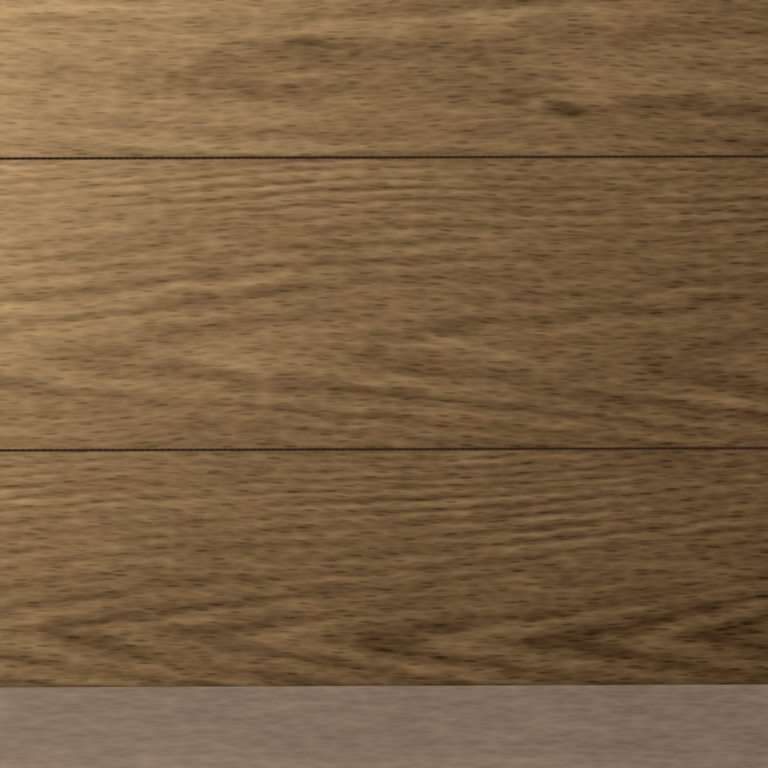
Give the GLSL for this texture, as a Shadertoy shader.

```glsl
#define SEAM_TOP 0.795
#define PLANK_PITCH 0.38
#define SEAM_HALF_WIDTH 0.0014
#define STRIP_TOP 0.107
#define RING_DEPTH 0.36
#define FIBRE_DEPTH 0.4
#define WOOD_DARK vec3(0.315, 0.23, 0.14)
#define WOOD_LIGHT vec3(0.70, 0.57, 0.405)
#define SEAM_COLOUR vec3(0.19, 0.13, 0.09)
#define STRIP_COLOUR vec3(0.515, 0.44, 0.375)
#define TAU 6.2831853

vec2 hash2(vec2 p) {
    vec3 q = fract(p.xyx * vec3(0.1031, 0.1030, 0.0973));
    q += dot(q, q.yzx + 33.33);
    return fract((q.xx + q.yz) * q.zy);
}

// Cellular noise: distance to the nearest scattered point, centred on zero
float cellular(vec2 p) {
    vec2 cell = floor(p), f = fract(p);
    float nearest = 2.0;
    for (int j = -1; j <= 1; j++)
        for (int i = -1; i <= 1; i++) {
            vec2 offset = vec2(i, j);
            vec2 d = offset + hash2(cell + offset) - f;
            nearest = min(nearest, dot(d, d));
        }
    return sqrt(nearest) - 0.45;
}

// Layered sines, each octave turned and scaled
float waves(vec2 p) {
    float sum = 0.0, amp = 0.5;
    for (int i = 0; i < 4; i++) {
        sum += amp * sin(p.x + 1.7 * sin(p.y)) * cos(p.y - 0.6 * p.x);
        p = mat2(1.5, 0.9, -0.9, 1.5) * p + 2.3;
        amp *= 0.55;
    }
    return sum;
}

// Fine streaks along the board, from broad to narrow
float fibres(vec2 p) {
    return 0.3 * cellular(p * vec2(4.0, 38.0))
         + 0.5 * cellular(p * vec2(14.0, 95.0) + 17.0)
         + 0.55 * cellular(p * vec2(42.0, 190.0) + 41.0);
}

// Dark knots: x is the shade, y the wider swelling of the grain around it
vec2 knots(vec2 p) {
    vec2 total = vec2(0.0);
    for (int i = 0; i < 2; i++) {
        float k = float(i);
        vec2 d = p - vec2(0.42 + 0.315 * k, 0.942 - 0.082 * k);
        d.y += 0.003 * sin(d.x * 70.0);
        d /= vec2(0.048 - 0.018 * k, 0.005 + 0.004 * k);
        float r = dot(d, d);
        total += vec2(exp(-r * r), exp(-0.2 * r));
    }
    return total;
}

// Growth rings: nested arches that open to the right and flatten outwards
float rings(vec2 p, float plank, float swelling) {
    float d = p.y - (0.91 - 0.37 * plank) + 0.008 * sin(p.x * 6.0 + plank * 2.0);
    float away = sqrt(d * d + 0.00005);
    float phase = p.x * (1.0 + 1.9 * plank) - away * (5.0 + 8.0 * plank) - 130.0 * d * d;
    phase += 0.28 * waves(p * vec2(5.0, 15.0) + plank * 7.0) + 0.6 * swelling;
    phase += 0.3 * cellular(p * vec2(14.0, 60.0) + plank * 9.0);
    float line = pow(0.5 + 0.5 * sin(TAU * phase), 3.0);
    line += 0.35 * pow(0.5 + 0.5 * sin(TAU * 2.0 * phase + 2.0), 2.0);
    float wear = 0.5 + 0.8 * waves(p * vec2(6.0, 24.0) + 11.0 + plank * 3.0);
    wear += 0.35 * plank * exp(-d * d * 500.0);
    return (line - 0.42) * clamp(wear, 0.12, 1.1);
}

vec3 boards(vec2 p, float plank) {
    // Light falls from the upper left
    float tone = 0.33 + 0.75 * p.y - 0.17 * p.y * p.y;
    tone -= p.x * (0.34 + 0.25 * p.y);
    tone += 0.1 * exp(-p.x * 7.0) * p.y;

    vec2 knot = knots(p);
    vec2 grain = p + vec2(plank * 3.7, 0.006 * sin(p.x * 7.0 + plank * 2.0));
    grain.y += 0.004 * waves(p * vec2(9.0, 16.0));
    tone += FIBRE_DEPTH * fibres(grain);
    tone -= RING_DEPTH * rings(p, plank, knot.y);
    tone += 0.07 * waves(p * vec2(3.0, 13.0) + plank * 5.0);
    // Sparse dark pores
    tone -= 0.16 * smoothstep(-0.2, -0.36, cellular(grain * vec2(20.0, 110.0) + 63.0));
    tone -= 0.4 * knot.x + 0.05 * knot.y;
    return mix(WOOD_DARK, WOOD_LIGHT, clamp(tone, -0.3, 1.15));
}

vec3 strip(vec2 p) {
    float shade = 1.05 - 0.13 * p.x + 0.2 * fibres(p + 5.0);
    shade += 0.05 * (1.0 - smoothstep(0.008, 0.022, p.y));
    return STRIP_COLOUR * shade;
}

void mainImage(out vec4 fragColor, in vec2 fragCoord) {
    vec2 p = fragCoord / iResolution.xy;
    float pixel = 1.0 / iResolution.y;

    // Boards and the fine, soft seams between them
    float row = (SEAM_TOP + 0.003 * (p.x - 0.5) - p.y) / PLANK_PITCH;
    vec3 colour = boards(p, floor(row) + 1.0);
    float seam = abs(row - round(row)) * PLANK_PITCH;
    float ragged = SEAM_HALF_WIDTH * (1.0 + 0.12 * sin(p.x * TAU * 110.0));
    float soft = max(pixel, 0.0016);
    colour *= 1.0 - 0.15 * exp(-seam * 250.0);
    colour = mix(SEAM_COLOUR, colour, smoothstep(ragged - soft, ragged + soft, seam));

    // Grey strip along the foot, with a thin shadow above it
    float edge = p.y - STRIP_TOP - 0.004 * (p.x - 0.5);
    colour *= 1.0 - 0.25 * exp(-abs(edge) * 300.0);
    colour = mix(strip(p), colour, smoothstep(-pixel, pixel, edge));

    fragColor = vec4(clamp(colour, 0.0, 1.0), 1.0);
}
```
